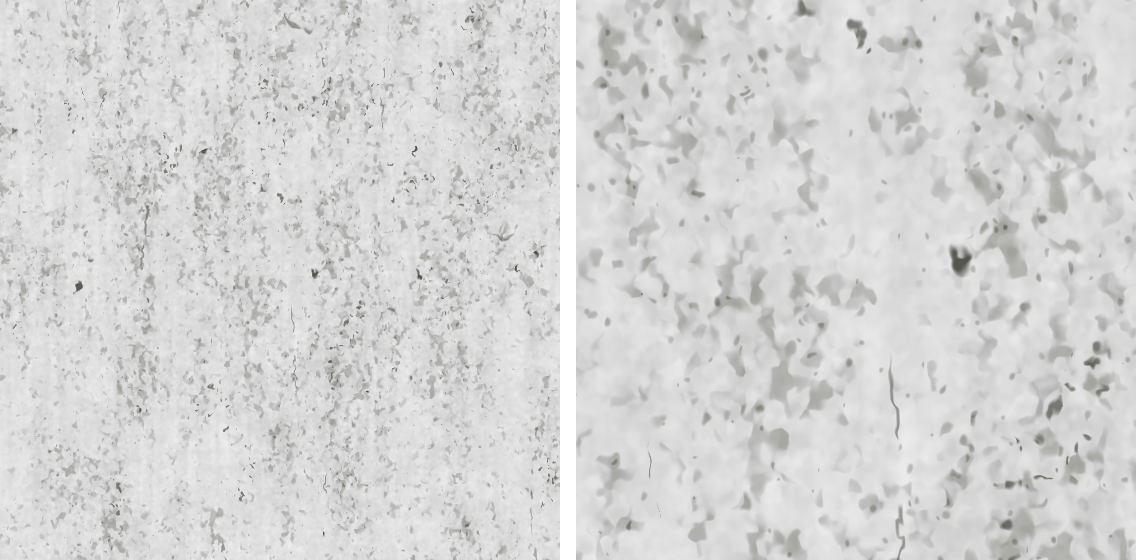
Left, the full canvas; right, a detail of the centre.
Reproduce this texture procedurally as a Shadertoy shader.

```glsl
// Pale weathered concrete with narrow vertical streaks, fine crumbs and dark pits.
// Smooth cellular noise gives the stains, grain and crumbs; nearest-cell dots with
// warped outlines give the pores; a broken noise contour gives short cracks.

vec3 hash3(vec2 p) {
    vec3 q = fract(vec3(p.xyx) * vec3(0.1031, 0.1030, 0.0973));
    q += dot(q, q.yxz + 33.33);
    return fract((q.xxy + q.yzz) * q.zyx);
}

// Smooth cellular noise: random cell values blended by distance, 0 to 1
float cloud(vec2 p) {
    vec2 cell = floor(p), local = fract(p);
    float total = 0.0, weightSum = 0.0;
    for (int j = -1; j <= 1; j++)
    for (int i = -1; i <= 1; i++) {
        vec2 offset = vec2(i, j);
        vec3 seed = hash3(cell + offset + 57.0);
        vec2 d = offset + seed.xy - local;
        float weight = exp(-5.0 * dot(d, d));
        total += weight * seed.z;
        weightSum += weight;
    }
    return total / weightSum;
}

// Nearest cell point: x = distance, y and z = random values of that cell
vec3 nearestCell(vec2 p) {
    vec2 cell = floor(p), local = fract(p);
    vec3 best = vec3(9.0, 0.0, 0.0);
    for (int j = -1; j <= 1; j++)
    for (int i = -1; i <= 1; i++) {
        vec2 offset = vec2(i, j);
        vec3 seed = hash3(cell + offset + 311.0);
        float d = length(offset + 0.15 + 0.7 * seed.xy - local);
        if (d < best.x) best = vec3(d, seed.z, fract(seed.z * 37.0 + seed.x * 11.0));
    }
    return best;
}

// Soft dots that appear only in the given share of cells
float dots(vec2 p, float share, float radius) {
    vec3 c = nearestCell(p);
    float r = radius * (0.4 + 0.6 * c.z);
    return (1.0 - smoothstep(0.3 * r, r, c.x)) * smoothstep(c.y, c.y * 1.2 + 0.002, share);
}

void mainImage(out vec4 fragColor, in vec2 fragCoord) {
    vec2 uv = fragCoord / iResolution.y;

    // Ragged warp for stains and pore outlines
    vec2 ragged = vec2(cloud(uv * 120.0), cloud(uv * 120.0 + 19.0)) - 0.5;
    vec2 p = uv + 0.006 * ragged;
    p.x += 0.003 * sin(uv.y * 13.0 + 2.0 * sin(uv.x * 9.0));

    // Roughness: narrow vertical streaks broken by rounder patches
    float streak = cloud(p * vec2(19.0, 3.2));
    float narrow = cloud(p * vec2(52.0, 8.0) + 8.0);
    float patches = cloud(p * vec2(14.0, 12.0) + 31.0);
    float rough = smoothstep(0.30, 0.78, 0.38 * streak + 0.32 * narrow + 0.30 * patches);

    // Cloudy tone, hairlines in both directions and fine grain
    float tone = 0.877 - 0.030 * rough;
    tone += 0.034 * (cloud(p * vec2(34.0, 24.0) + 4.0) - 0.5);
    tone += 0.030 * (cloud(uv * vec2(120.0, 10.0) + 71.0) - 0.5);
    tone += 0.018 * (cloud(uv * vec2(18.0, 120.0) + 43.0) - 0.5);
    float grain = 0.5 * cloud(uv * 110.0) + 0.5 * cloud(uv * vec2(220.0, 190.0) + 13.0);
    tone += (0.06 + 0.06 * rough) * (grain - 0.5);

    // Irregular crumbs, thick on rough streaks and sparse elsewhere
    float crumb = 0.55 * cloud(p * vec2(170.0, 140.0) + 7.0) + 0.45 * cloud(p * vec2(85.0, 60.0) + 27.0);
    tone -= 0.17 * smoothstep(0.56, 0.88, crumb + 0.20 * (rough - 0.5));

    // Pinholes at two sizes
    tone -= 0.16 * dots(p * vec2(150.0, 115.0) + 23.0, 0.02 + 0.16 * rough * rough, 0.45);
    tone -= 0.22 * dots(p * vec2(95.0, 70.0) + 46.0, 0.01 + 0.07 * rough * rough, 0.42);

    // Rare small clusters of dark pores with ragged outlines
    vec2 poreP = p + 0.008 * ragged;
    float cluster = smoothstep(0.78, 0.94, cloud(p * vec2(17.0, 9.0) + 90.0)) * (0.2 + 0.8 * rough);
    float pits = 0.65 * dots(poreP * vec2(105.0, 75.0) + 5.0, 0.55 * cluster, 0.55);

    // Isolated larger holes, taller than wide
    pits = max(pits, 0.9 * dots(poreP * vec2(58.0, 32.0) + 12.0, 0.009, 0.40));

    // Short broken cracks, mostly upright
    float contour = abs(cloud(p * vec2(12.0, 3.0) + 140.0) - 0.5);
    float crackGate = smoothstep(0.62, 0.80, cloud(uv * vec2(11.0, 8.0) + 160.0))
                    * smoothstep(0.40, 0.70, cloud(uv * 65.0 + 33.0));
    pits = max(pits, 0.5 * crackGate * (1.0 - smoothstep(0.003, 0.018, contour)));

    // Neutral grey, shifting to olive in the dark pores
    vec3 concrete = vec3(tone) - vec3(0.0, 0.0, 0.025) * smoothstep(0.78, 0.60, tone);
    fragColor = vec4(mix(concrete, vec3(0.27, 0.28, 0.24), pits), 1.0);
}
```
